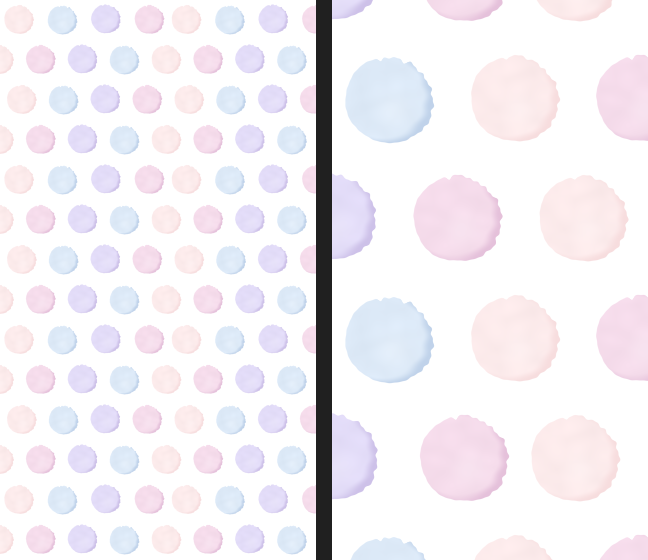
Left, the full canvas; right, a detail of the centre.
Write a Shadertoy shader that draws this pattern.

```glsl
// Staggered rows of pastel watercolour dabs with ragged rims on white.

const float ROWS = 14.0;      // rows down the canvas; one row is one unit
const float PITCH = 1.0464;   // spacing of dabs along a row
const float RADIUS = 0.362;

vec2 hash2(vec2 p) {
    vec2 s = vec2(dot(p, vec2(127.1, 311.7)), dot(p, vec2(269.5, 183.3)));
    return fract(sin(s) * 4375.85);
}

// Distance to the nearest jittered cell point
float cellular(vec2 p) {
    vec2 cell = floor(p), f = fract(p);
    float nearest = 2.0;
    for (int j = -1; j <= 1; j++)
        for (int i = -1; i <= 1; i++) {
            vec2 n = vec2(i, j);
            nearest = min(nearest, length(n + hash2(cell + n) - f));
        }
    return nearest;
}

float bump(float x, float centre, float width) {
    float t = (x - centre) / width;
    return exp(-t * t);
}

// Rim radius by angle: smooth on the left, frayed on the right and top
float rimRadius(float a, float seed) {
    float fray = 0.2 + 0.8 * smoothstep(-0.1, 0.7, cos(a - 0.35));
    float r = RADIUS + 0.005 * sin(2.0 * a + 2.6) + 0.004 * sin(5.0 * a + seed);
    r += fray * (0.007 * sin(17.0 * a + seed) + 0.005 * sin(31.0 * a + 2.0 * seed));
    r -= 0.026 * bump(a, 1.78, 0.06) + 0.018 * bump(a, 1.2, 0.09);
    r -= 0.012 * bump(a, 0.75, 0.22) + 0.008 * bump(a, -1.57, 0.3);
    return r + 0.010 * bump(a, -0.62, 0.16);
}

vec3 washColour(int tint) {
    if (tint == 0) return vec3(0.988, 0.920, 0.922);  // blush
    if (tint == 1) return vec3(0.865, 0.915, 0.970);  // blue
    if (tint == 2) return vec3(0.888, 0.862, 0.972);  // lavender
    return vec3(0.962, 0.862, 0.922);                 // rose
}

vec3 poolColour(int tint) {
    if (tint == 0) return vec3(0.965, 0.860, 0.865);
    if (tint == 1) return vec3(0.740, 0.815, 0.912);
    if (tint == 2) return vec3(0.795, 0.745, 0.905);
    return vec3(0.890, 0.745, 0.850);
}

// Pigment inside a dab: mottled wash, pale bloom, dark pool at lower right
vec3 pigment(vec2 q, int tint, float seed) {
    float mottle = cellular(q * 5.0 + seed) - 0.45;
    float waves = sin(q.x * 13.0 + 3.0 * sin(q.y * 9.0 + seed)) * sin(q.y * 15.0 + seed);
    float bloom = bump(length(q - vec2(0.04, -0.09)), 0.0, 0.13);
    vec3 wash = washColour(tint) - 0.022 * mottle + 0.006 * waves;
    wash = mix(wash, vec3(1.0), 0.18 * bloom);
    float wobble = 0.008 * sin(q.y * 38.0 + seed);
    float pool = smoothstep(0.325, 0.41, length(q - vec2(-0.052, 0.025)) + wobble);
    return mix(wash, poolColour(tint), 0.9 * pool);
}

void mainImage(out vec4 fragColor, in vec2 fragCoord) {
    vec2 p = vec2(fragCoord.x, iResolution.y - fragCoord.y) * ROWS / iResolution.y;
    float pixel = ROWS / iResolution.y;

    // Odd rows shift by half a pitch and run through the tints backwards
    int row = int(floor(p.y));
    bool odd = (row & 1) == 1;
    float start = odd ? -0.03 : 0.54;
    float column = floor((p.x - start) / PITCH + 0.5);
    int slot = int(mod(column, 4.0));
    int tint = odd ? (4 - slot) & 3 : slot;

    // Every fourth row spreads its groups of four slightly
    float spread = (row & 3) == 0 ? 0.041 * (float(slot) - 1.5) - 0.007 : 0.0;
    float lift = tint == 2 ? 0.015 : (tint == 1 ? -0.012 : 0.0);
    vec2 centre = vec2(start + column * PITCH + spread, float(row) + 0.49 - lift);
    vec2 q = (p - centre) * vec2(1.0, -1.0);

    // Stamp one dab per cell
    float seed = 1.3 + 1.7 * float(tint);
    float edge = length(q) - rimRadius(atan(q.y, q.x), seed);
    float cover = 1.0 - smoothstep(-0.7 * pixel, 0.7 * pixel, edge);
    fragColor = vec4(mix(vec3(1.0), pigment(q, tint, seed), cover), 1.0);
}
```
